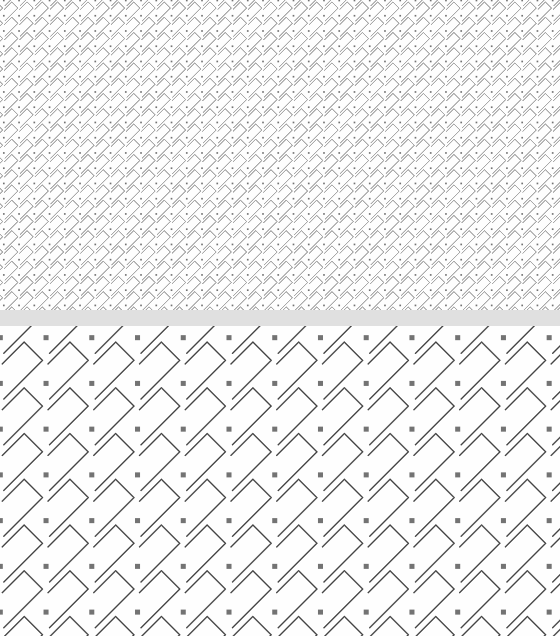
Top: the whole. Bottom: its middle third, enlarged.
Give the GLSL for this pattern, as a Shadertoy shader.

```glsl
#define COLUMNS 36.73
#define DOT_ORIGIN vec2(0.25, 0.30)
#define PEAK vec2(-0.478, -0.096)
#define END_LENGTH 0.40
#define LIP_LENGTH 0.478
#define TAIL_LENGTH 0.845
#define LINE_WIDTH 0.03
#define DOT_SIZE 0.11
#define PAPER vec3(0.995)
#define INK vec3(0.27)
#define DOT_COLOR vec3(0.45)

float segmentDistance(vec2 p, vec2 a, vec2 b) {
    vec2 ab = b - a;
    vec2 ap = p - a;
    return length(ap - ab * clamp(dot(ap, ab) / dot(ab, ab), 0.0, 1.0));
}

// Open bracket: short upper lip, slanted end, long lower tail
float bracketDistance(vec2 p) {
    vec2 corner = PEAK + vec2(END_LENGTH, -END_LENGTH);
    float lip = segmentDistance(p, PEAK, PEAK - LIP_LENGTH);
    float end = segmentDistance(p, PEAK, corner);
    float tail = segmentDistance(p, corner, corner - TAIL_LENGTH);
    return min(lip, min(end, tail));
}

// Share of a pixel covered by a band around zero
float bandCoverage(float d, float width, float pixel) {
    float h = 0.5 * width;
    return (clamp(d + 0.5 * pixel, -h, h) - clamp(d - 0.5 * pixel, -h, h)) / pixel;
}

void mainImage(out vec4 fragColor, in vec2 fragCoord) {
    float pixel = COLUMNS / iResolution.x;
    vec2 cell = fract(fragCoord * pixel - DOT_ORIGIN);

    // Brackets reach into the cells to the left and below
    float outline = 1e3;
    for (int y = 0; y <= 2; y++) {
        for (int x = 0; x <= 1; x++) {
            outline = min(outline, bracketDistance(cell - vec2(x, y)));
        }
    }

    // Square dot on each lattice point
    vec2 toDot = cell - round(cell);
    float dotMask = bandCoverage(toDot.x, DOT_SIZE, pixel)
                  * bandCoverage(toDot.y, DOT_SIZE, pixel);

    vec3 color = mix(PAPER, INK, bandCoverage(outline, LINE_WIDTH, pixel));
    color = mix(color, DOT_COLOR, dotMask);
    fragColor = vec4(color, 1.0);
}
```
